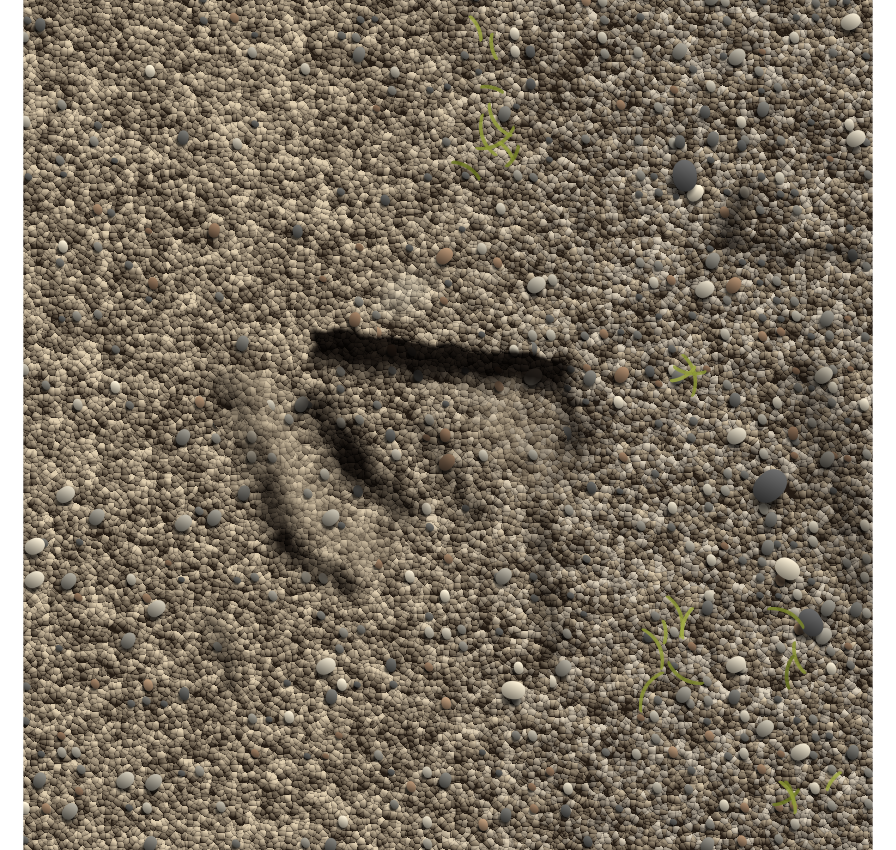
A WebGL 1 fragment shader for this texture:

```glsl
precision highp float;
// Sunlit gritty soil with a hoof-like hollow, between two white margins.
// Cellular grains lie on a relief of soft strokes, under pebbles and grass.
// The canvas is 7.68 units wide; light falls from the upper right.
uniform vec2 u_resolution;
const vec2 LIGHT = vec2(0.42, 0.91);

float hash(vec2 p) { return fract(sin(dot(p, vec2(127.1, 311.7))) * 43758.5); }
vec2 hash2(vec2 p) { return vec2(hash(p), hash(p + 37.3)); }

// Layered, turned sines.
float waves(vec2 p) {
  float sum = 0.0, amp = 0.5;
  for (int i = 0; i < 4; i++) {
    sum += amp * sin(p.x + 1.3 * sin(p.y)) * cos(p.y - 0.7 * p.x);
    p = mat2(1.5, 1.1, -1.1, 1.5) * p + 2.7;
    amp *= 0.62;
  }
  return sum;
}

// Packed cells: x = directional shade, y = random tone, z = crevice.
vec3 grains(vec2 p, float size) {
  vec2 q = p / size, cell = floor(q), offset = vec2(0.0);
  float first = 9.0, second = 9.0, tone = 0.0;
  for (int j = -1; j <= 1; j++) for (int i = -1; i <= 1; i++) {
    vec2 id = cell + vec2(float(i), float(j));
    vec2 v = q - id - hash2(id);
    float d = length(v);
    if (d < first) {
      second = first; first = d; offset = v; tone = hash(id + 71.7);
    } else second = min(second, d);
  }
  return vec3(dot(offset, LIGHT), tone, 1.0 - smoothstep(0.0, 0.28, second - first));
}

// Soft stroke between the points ends.xy and ends.zw.
float stroke(vec2 p, vec4 ends, float width) {
  vec2 v = p - ends.xy, ab = ends.zw - ends.xy;
  float d = length(v - ab * clamp(dot(v, ab) / dot(ab, ab), 0.0, 1.0)) / width;
  return exp(-d * d);
}

// One lit pebble and its cast shadow.
vec3 stone(vec3 col, vec2 v, float r, vec3 tint, float aa) {
  col *= 0.35 + 0.65 * smoothstep(r * 0.6, r * 1.25, length(v + LIGHT * r * 0.6));
  float rim = r * (1.0 + 0.14 * sin(2.0 * atan(v.y, v.x) + r * 90.0));
  float mask = 1.0 - smoothstep(rim - aa, rim + aa, length(v));
  return mix(col, tint * (0.86 + 0.32 * dot(v, LIGHT) / r), mask);
}

// Sparse pebbles: chance is the share of cells holding one.
vec3 pebbles(vec3 col, vec2 p, float size, float chance, float aa) {
  vec2 cell = floor(p / size);
  float hue = hash(cell + 19.9);
  vec2 v = p - (cell + 0.35 + 0.3 * hash2(cell)) * size;
  vec3 tint = mix(vec3(0.36, 0.36, 0.35), vec3(0.9, 0.86, 0.77), hue * hue);
  tint = mix(tint, vec3(0.6, 0.44, 0.31), 0.7 * step(0.82, hash(cell + 8.3)));
  vec3 laid = stone(col, v, size * (0.17 + 0.15 * hue), tint, aa);
  return mix(col, laid, step(hash(cell + 5.1), chance));
}

// Bent blades scattered around area.xy within area.zw.
vec3 grass(vec3 col, vec2 p, vec4 area, float count, float aa) {
  for (int i = 0; i < 9; i++) {
    vec2 seed = area.xy + float(i) * 3.17;
    vec2 v = p - area.xy - area.zw * (2.0 * hash2(seed) - 1.0);
    float turn = 6.28 * hash(seed + 4.4), len = 0.08 + 0.11 * hash(seed + 9.2);
    v = mat2(cos(turn), sin(turn), -sin(turn), cos(turn)) * v;
    v.y += 1.8 * v.x * v.x;
    float d = length(vec2(max(abs(v.x) - len, 0.0), v.y));
    float mask = (1.0 - smoothstep(0.01, 0.016 + aa, d)) * step(float(i) + 0.5, count);
    vec3 green = mix(vec3(0.38, 0.43, 0.1), vec3(0.67, 0.71, 0.29), hash(seed + 2.0));
    col = mix(col, green, 0.85 * mask);
  }
  return col;
}

// Dark hollows and furrows; the main one has a crisp upper lip.
float shadows(vec2 p) {
  float drop = 4.49 - 0.11 * (p.x - 2.7) - p.y;
  float s = 1.15 * smoothstep(-0.02, 0.07, drop) * (1.0 - smoothstep(0.18, 0.46, drop))
    * smoothstep(2.62, 2.74, p.x) * (1.0 - smoothstep(4.65, 4.95, p.x));
  s += 0.55 * stroke(p, vec4(4.82, 4.1, 4.95, 3.45), 0.12);
  s += 0.75 * stroke(p, vec4(2.72, 3.8, 3.0, 3.35), 0.17);
  s += 0.65 * stroke(p, vec4(3.0, 3.35, 3.45, 2.95), 0.15);
  s += 0.5 * stroke(p, vec4(1.95, 4.0, 2.2, 3.35), 0.15);
  s += 0.75 * stroke(p, vec4(2.3, 3.1, 2.42, 2.7), 0.14);
  s += 0.65 * stroke(p, vec4(2.42, 2.6, 2.98, 2.28), 0.1);
  s += 0.4 * stroke(p, vec4(3.65, 3.6, 4.05, 2.9), 0.13);
  s += 0.35 * stroke(p, vec4(4.63, 2.8, 4.75, 1.7), 0.12);
  s += 0.6 * stroke(p, vec4(6.35, 5.6, 6.22, 5.25), 0.12);
  s += 0.4 * stroke(p, vec4(6.3, 5.2, 7.4, 5.1), 0.08);
  s += 0.45 * stroke(p, vec4(1.83, 1.95, 2.0, 1.45), 0.09);
  return s + 0.3 * stroke(p, vec4(6.9, 4.0, 7.4, 2.4), 0.25);
}

void main() {
  vec2 p = gl_FragCoord.xy / u_resolution.x * 7.68;
  float aa = 5.0 / u_resolution.x, right = smoothstep(2.6, 6.0, p.x);
  vec2 ragged = p + 0.05 * vec2(waves(p * 7.0), waves(p * 7.0 + 9.0));

  // Sunny ridges, floor and rim.
  float ridge = stroke(ragged, vec4(2.2, 3.95, 2.55, 3.1), 0.2)
    + stroke(ragged, vec4(2.6, 2.95, 3.15, 2.55), 0.24);
  float ground = stroke(ragged, vec4(4.25, 3.75, 4.65, 3.35), 0.28);
  float rim = stroke(ragged, vec4(3.3, 4.75, 4.6, 4.6), 0.16);
  float rough = 1.0 - 0.4 * min(ridge + ground, 1.0);

  // Three sizes of grain.
  vec3 fine = grains(p, 0.052), medium = grains(ragged, 0.105);
  float grit = 0.5 * (fine.y - 0.5 + fine.x) - 0.22 * fine.z;
  grit += 0.3 * (medium.y - 0.5 + medium.x) - 0.13 * medium.z + 0.15 * grains(ragged, 0.29).x;
  float tone = 0.64 - 0.08 * right + 0.1 * waves(p * 2.1) + 0.09 * waves(ragged * 6.0);
  tone = clamp(tone + 0.09 * ridge + 0.06 * ground + 0.12 * rim + rough * grit, 0.0, 1.12);
  vec3 col = vec3(0.14, 0.105, 0.075) + tone * vec3(0.66, 0.63, 0.55);
  col = mix(col, vec3(dot(col, vec3(0.34))), 0.35 * right * step(0.6, fine.y));

  // Scattered pebbles, then the larger ones.
  float chance = (0.12 + 0.14 * right) * rough;
  col = pebbles(col, p, 0.15, chance, aa);
  col = pebbles(col, p + 3.3, 0.25, chance * 0.7, aa);
  vec3 pale = vec3(0.88, 0.84, 0.75), grey = vec3(0.36);
  col = stone(col, p - vec2(5.96, 5.63), 0.07, pale, aa);
  col = stone(col, p - vec2(5.87, 5.78), 0.12, grey, aa);
  col = stone(col, p - vec2(6.75, 2.41), 0.1, pale, aa);
  col = stone(col, p - vec2(6.6, 3.12), 0.14, grey, aa);
  col = stone(col, p - vec2(6.95, 1.95), 0.11, grey, aa);
  col = stone(col, p - vec2(4.4, 1.37), 0.09, pale, aa);
  float crust = stroke(ragged, vec4(3.38, 4.72, 3.52, 4.82), 0.14);
  col = mix(col, pale * (0.65 + 0.35 * tone), 0.5 * crust);
  col *= mix(vec3(1.0), vec3(0.16, 0.14, 0.13), min(shadows(ragged), 1.0));

  // Grass, then the margins.
  col = grass(col, p, vec4(4.15, 6.45, 0.32, 0.75), 9.0, aa);
  col = grass(col, p, vec4(6.1, 1.75, 0.75, 0.4), 9.0, aa);
  col = grass(col, p, vec4(5.88, 4.1, 0.1, 0.05), 3.0, aa);
  col = grass(col, p, vec4(6.8, 0.4, 0.4, 0.25), 4.0, aa);
  float inside = 1.0 - smoothstep(3.64 - aa, 3.64 + aa, abs(p.x - 3.84));
  gl_FragColor = vec4(mix(vec3(1.0), col, inside), 1.0);
}
```
